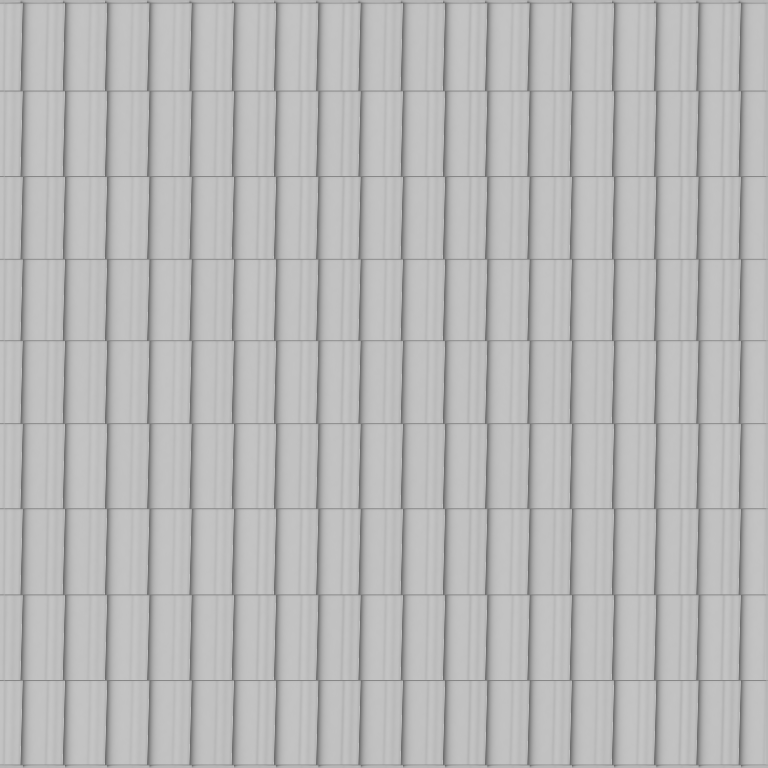
Write a WebGL 2 fragment shader that draws this pattern.

```glsl
#version 300 es
precision highp float;
// Pale grey roof tiles: nine overlapping courses of slightly tapered ribs with shaded side laps.

uniform vec2 u_resolution;
out vec4 fragColor;

const float PI = 3.14159265;

// Layout, in canvas units
const float COURSES = 9.0;
const float EAVE_Y = 0.0039;        // lowest course line
const float ROOF_HEIGHT = 0.9922;   // lowest to highest course line
const float TILE_WIDTH = 0.0550;
const float FIRST_LAP_X = 0.0260;   // lap position at the foot of a tile
const float LAP_SLANT = 0.0030;     // sideways drift from foot to head
const float SHADOW_REACH = 0.0052;
const float COURSE_LINE_WIDTH = 0.0012;
const float SIDE_TRIM = 0.0055;

// Tones
const vec3 TILE_COLOR = vec3(0.752);
const vec3 LAP_COLOR = vec3(0.375);
const vec3 COURSE_LINE_COLOR = vec3(0.47);
const vec3 TRIM_COLOR = vec3(0.70);
const float GROOVE_DEPTH = 0.042;
const float TONE_VARIATION = 0.008;
const float MOTTLE = 0.004;

float hash(vec2 p) {
    p = fract(p * vec2(0.1031, 0.1130));
    p += dot(p, p.yx + 33.33);
    return fract((p.x + p.y) * p.x * 97.0);
}

// Soft ridge or groove profile centred on a position
float bump(float x, float center, float width) {
    float d = (x - center) / width;
    return exp(-d * d);
}

// Small irregularity in the spacing of the courses
float courseDrift(float t) {
    return 0.0033 * sin(2.0 * PI * t) - 0.0026 * sin(3.0 * PI * t);
}

// Height on the roof, 0 at the eave and 1 at the ridge, with the drift undone
float roofHeight(float y) {
    float base = (y - EAVE_Y) / ROOF_HEIGHT;
    float t = base;
    for (int i = 0; i < 3; i++) t = base - courseDrift(t) / ROOF_HEIGHT;
    return t;
}

float mottle(vec2 p) {
    float sum = 0.0;
    float gain = 0.5;
    for (int i = 0; i < 4; i++) {
        sum += gain * sin(p.x + 1.7 * sin(p.y)) * sin(p.y + 1.3 * sin(p.x));
        p = mat2(1.6, 1.2, -1.2, 1.6) * p + 2.3;
        gain *= 0.7;
    }
    return sum;
}

void main() {
    vec2 uv = gl_FragCoord.xy / u_resolution;
    vec2 pixel = 1.0 / u_resolution;

    // Tile cell
    float course = roofHeight(uv.y) * COURSES;
    float along = fract(course);
    float across = (uv.x - FIRST_LAP_X - LAP_SLANT * along) / TILE_WIDTH;
    vec2 cell = floor(vec2(across, course));
    float u = fract(across);
    float fromLap = u * TILE_WIDTH;

    // Surface: shallow grooves that differ from column to column
    float columnWear = hash(vec2(cell.x + 7.0, 3.0));
    float depth = GROOVE_DEPTH * mix(0.55, 1.2, columnWear);
    float relief = 0.010 * bump(u, 0.42, 0.20);
    relief -= depth * bump(u, 0.61, 0.035);
    relief += 0.012 * bump(u, 0.70, 0.05);
    relief -= 0.6 * depth * bump(u, 0.82, 0.05);
    relief -= 0.045 * smoothstep(0.93, 1.0, u);
    relief += TONE_VARIATION * (hash(cell + 19.0) - 0.5);
    relief += MOTTLE * mottle(uv * vec2(190.0, 110.0));
    vec3 color = TILE_COLOR + relief;

    // Side lap: sharp on the left, fading to the right, wider at the foot
    float reach = SHADOW_REACH * mix(1.12, 0.88, along);
    float shadow = exp(-pow(fromLap / reach, 1.3));
    shadow *= smoothstep(0.0, pixel.x, fromLap);
    color = mix(color, LAP_COLOR, shadow);

    // Course line with a faint shade beneath it
    float nearest = abs(fract(course + 0.5) - 0.5) * ROOF_HEIGHT / COURSES;
    float halfWidth = 0.5 * COURSE_LINE_WIDTH;
    float aa = 0.5 * pixel.y;
    float line = 1.0 - smoothstep(halfWidth - aa, halfWidth + aa, nearest);
    color -= 0.02 * smoothstep(0.96, 1.0, along);
    color = mix(color, min(color, COURSE_LINE_COLOR), 0.8 * line);

    // Scalloped ends and thin side trim
    float scallop = 0.0022 * abs(sin(PI * across));
    float endDistance = min(uv.y, 1.0 - uv.y);
    float endBand = 1.0 - smoothstep(-pixel.y, pixel.y, endDistance - 0.0018 - scallop);
    float sideBand = 1.0 - smoothstep(-pixel.x, pixel.x, abs(uv.x - SIDE_TRIM) - 0.0006);
    sideBand = max(sideBand, smoothstep(0.9965, 0.9985, uv.x));
    color = mix(color, TRIM_COLOR, max(0.75 * endBand, 0.6 * sideBand));

    fragColor = vec4(clamp(color, 0.0, 1.0), 1.0);
}
```
